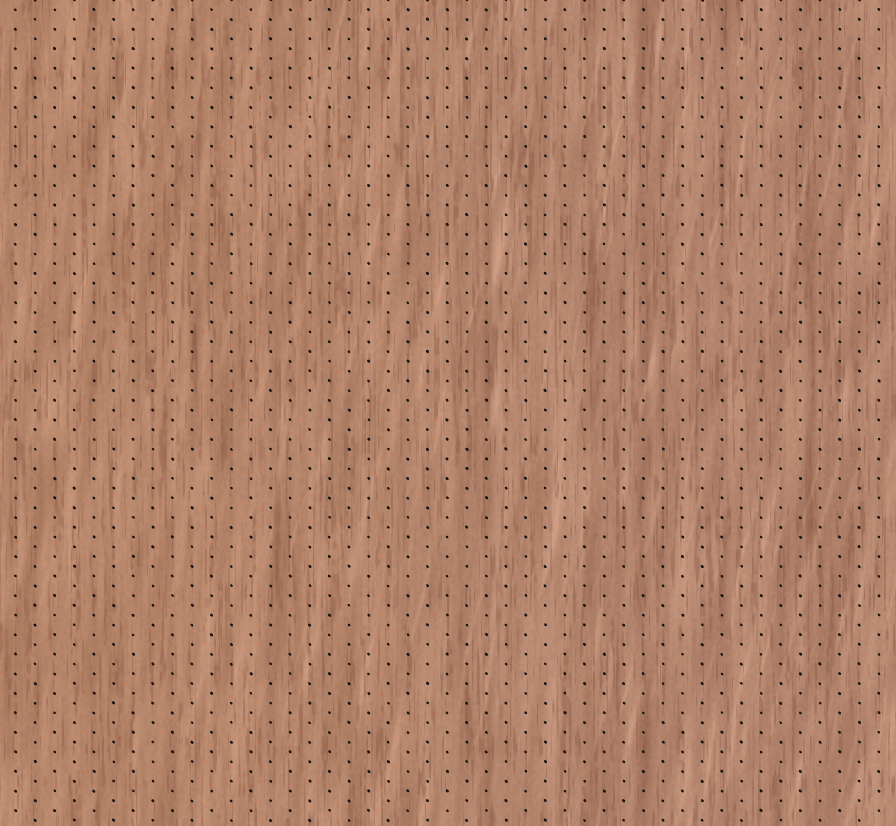
This texture is drawn by a WebGL 1 fragment shader. Its source:

```glsl
precision highp float;
// Reddish-brown quarter-sawn veneer with slanted ray flecks and staggered rows of tiny drilled holes.
uniform vec2 u_resolution;

// Lengths are fractions of the canvas width; y runs down from the top edge.
const vec2 PITCH = vec2(0.0219, 0.0218);       // hole spacing across and down
const vec2 FIRST_HOLE = vec2(0.0173, 0.0108);  // first hole of the first column
const float HOLE_RADIUS = 0.00155;
const float HOLE_JITTER = 0.0003;
const float RAY_SLANT = 0.20;                  // sideways lean per unit of height
const vec2 RAY_CELL = vec2(0.024, 0.085);
const vec4 STREAK_X = vec4(0.215, 0.544, 0.717, 0.906);
const vec4 STREAK_WIDTH = vec4(0.007, 0.004, 0.006, 0.008);
const vec4 STREAK_DEPTH = vec4(0.18, 0.24, 0.28, 0.36);
const vec2 SCRATCH_START = vec2(0.592, 0.831);
const vec2 SCRATCH_END = vec2(0.697, 0.920);
const vec3 DARK_WOOD = vec3(0.615, 0.430, 0.340);
const vec3 LIGHT_WOOD = vec3(0.790, 0.600, 0.500);
const vec3 PORE_COLOR = vec3(0.500, 0.300, 0.225);
const vec3 HOLE_COLOR = vec3(0.100, 0.075, 0.070);
const vec3 SCRATCH_COLOR = vec3(0.800, 0.590, 0.450);

float hash(vec2 p) {
  vec3 q = fract(p.xyx * vec3(0.1031, 0.1030, 0.0973));
  q += dot(q, q.yzx + 33.33);
  return fract((q.x + q.y) * q.z);
}

vec2 hash2(vec2 p) {
  return vec2(hash(p + 17.0), hash(p + 91.0));
}

float noise(vec2 p) {
  vec2 i = floor(p);
  vec2 f = fract(p);
  f = f * f * (3.0 - 2.0 * f);
  return mix(mix(hash(i), hash(i + vec2(1.0, 0.0)), f.x),
             mix(hash(i + vec2(0.0, 1.0)), hash(i + vec2(1.0, 1.0)), f.x), f.y);
}

// Broad vertical figure: layered sines bent slightly along the height.
float figure(vec2 p) {
  float x = p.x + 0.003 * sin(p.y * 9.0 + p.x * 21.0) + 0.0015 * sin(p.y * 27.0 + p.x * 64.0);
  return 0.40 * sin(x * 91.0 + 1.0) + 0.35 * sin(x * 213.0 + 2.3) + 0.25 * sin(x * 387.0 + 0.7);
}

// Cellular flecks: one soft slanted lens scattered in each stretched cell.
float rayFlecks(vec2 p) {
  vec2 q = vec2(p.x + RAY_SLANT * p.y, p.y);
  q.x += 0.0025 * sin(p.y * 38.0 + p.x * 11.0);
  vec2 cell = floor(q / RAY_CELL);
  float sum = 0.0;
  for (int j = -1; j <= 1; j++) {
    for (int i = -1; i <= 1; i++) {
      vec2 id = cell + vec2(float(i), float(j));
      vec2 shape = hash2(id + 40.0);
      vec2 d = q - (id + hash2(id)) * RAY_CELL;
      float along = clamp(1.0 - abs(d.y) / mix(0.030, 0.080, shape.x), 0.0, 1.0);
      float halfWidth = mix(0.0015, 0.0045, shape.y) * sqrt(along) + 0.0004;
      sum += sqrt(along) * exp(-d.x * d.x / (halfWidth * halfWidth)) * hash(id + 7.0);
    }
  }
  return min(sum, 1.2);
}

// Short dark pores running along the grain.
float pores(vec2 p) {
  float fine = noise(vec2(p.x * 400.0, p.y * 24.0));
  float coarse = noise(vec2(p.x * 270.0 + 50.0, p.y * 12.0));
  float breaks = 0.35 + 0.65 * smoothstep(0.25, 0.6, noise(vec2(p.x * 300.0, p.y * 110.0)));
  return max(smoothstep(0.68, 0.86, fine), smoothstep(0.72, 0.88, coarse)) * breaks;
}

// Coverage of the nearest hole; every second column drops by half a pitch.
float holes(vec2 p, float pixel) {
  float column = floor((p.x - FIRST_HOLE.x) / PITCH.x + 0.5);
  float drop = FIRST_HOLE.y + 0.5 * PITCH.y * mod(column, 2.0);
  float row = floor((p.y - drop) / PITCH.y + 0.5);
  vec2 id = vec2(column, row) + 200.0;
  vec2 d = p - vec2(FIRST_HOLE.x + column * PITCH.x, drop + row * PITCH.y);
  d -= (hash2(id) - 0.5) * 2.0 * HOLE_JITTER;
  d.y -= 0.25 * d.x;
  float radius = HOLE_RADIUS * mix(0.88, 1.12, hash(id + 5.0));
  float edge = max(0.6 * pixel, 0.0003);
  return 1.0 - smoothstep(radius - edge, radius + edge, length(d));
}

float scratch(vec2 p, float pixel) {
  vec2 line = SCRATCH_END - SCRATCH_START;
  vec2 d = p - SCRATCH_START;
  float t = clamp(dot(d, line) / dot(line, line), 0.0, 1.0);
  d.y += 0.010 * t * (1.0 - t) * 4.0;
  float width = max(0.0006, 0.5 * pixel);
  return (1.0 - smoothstep(0.3 * width, 1.5 * width, length(d - line * t))) * mix(0.25, 0.6, t);
}

void main() {
  float pixel = 1.0 / u_resolution.x;
  vec2 p = vec2(gl_FragCoord.x, u_resolution.y - gl_FragCoord.y) * pixel;

  // Wood tone: figure, mottling, fibres, flecks and dark streaks
  float tone = 0.53 + 0.17 * figure(p);
  tone += 0.40 * (noise(vec2((p.x + RAY_SLANT * p.y) * 75.0, p.y * 11.0)) - 0.5);
  tone += 0.18 * (noise(p * vec2(22.0, 7.0) + 60.0) - 0.5);
  tone += 0.18 * (noise(vec2(p.x * 330.0, p.y * 18.0 + 30.0)) - 0.5);
  tone += 0.20 * (noise(p * vec2(430.0, 260.0)) - 0.5);
  tone += rayFlecks(p) * mix(0.20, 0.42, smoothstep(0.1, 0.7, p.x));
  vec4 offset = (p.x - STREAK_X + 0.002 * sin(p.y * 13.0)) / STREAK_WIDTH;
  tone -= dot(exp(-offset * offset), STREAK_DEPTH) * (0.6 + 0.8 * noise(p * vec2(60.0, 5.0)));

  // Warmer towards the left, pinker towards the right
  vec3 color = mix(DARK_WOOD, LIGHT_WOOD, clamp(tone, -0.2, 1.1));
  color += mix(vec3(0.006, 0.003, -0.012), vec3(-0.002, -0.003, 0.004), smoothstep(0.0, 0.8, p.x));

  color = mix(color, PORE_COLOR, 0.34 * pores(p));
  color = mix(color, SCRATCH_COLOR, scratch(p, pixel));
  color = mix(color, HOLE_COLOR, holes(p, pixel));
  gl_FragColor = vec4(color, 1.0);
}
```
